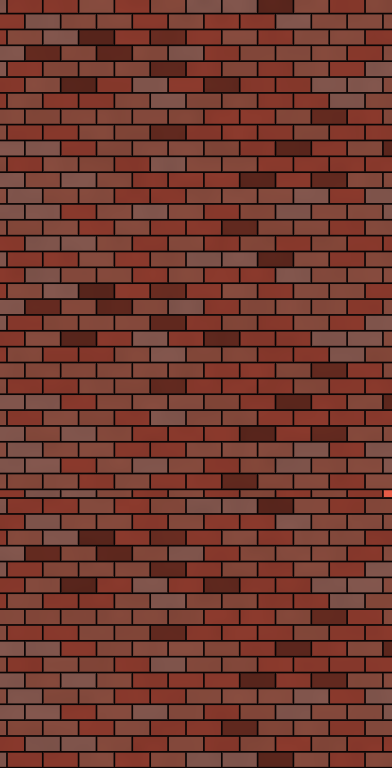
This pattern is drawn by a WebGL 2 fragment shader. Its source:

```glsl
#version 300 es
precision highp float;
// Running-bond brick wall, about 11 bricks across and 48 courses down.
// Each brick draws its tone from a hash that repeats every 16 courses;
// one thin cut course breaks the wall below the middle.

uniform vec2 u_resolution;
out vec4 fragColor;

// Sizes in canvas heights, vertical ones measured from the top.
const float ASPECT = 262.0 / 512.0;
const vec2 BRICK = vec2(0.04674, 0.02065);
const vec2 FIRST_JOINT = vec2(0.0091, 0.0177);
const float JOINT_WIDTH = 0.0022;
const float CUT_BOTTOM = 0.6484;   // lower edge of the cut course
const float CUT_AWAY = 0.0093;     // height missing from that course
const float CUT_ROW = 31.0;
const float ROW_PERIOD = 16.0;

const vec3 MORTAR = vec3(0.04, 0.02, 0.02);
const vec3 RED = vec3(0.53, 0.22, 0.17);
const vec3 BROWN = vec3(0.515, 0.275, 0.22);
const vec3 GREY = vec3(0.50, 0.33, 0.295);
const vec3 DARK = vec3(0.38, 0.16, 0.12);
const vec3 BRIGHT = vec3(0.90, 0.36, 0.28);

float hash(vec2 p) {
    vec3 q = fract(p.xyx * vec3(0.1031, 0.1030, 0.0973));
    q += dot(q, q.yzx + 33.33);
    return fract((q.x + q.y) * q.z);
}

float valueNoise(vec2 p) {
    vec2 cell = floor(p);
    vec2 f = fract(p);
    f = f * f * (3.0 - 2.0 * f);
    float low = mix(hash(cell), hash(cell + vec2(1.0, 0.0)), f.x);
    float high = mix(hash(cell + vec2(0.0, 1.0)), hash(cell + 1.0), f.x);
    return mix(low, high, f.y);
}

// Distance to the nearest joint of a regular series.
float jointDistance(float cells, float size) {
    float f = fract(cells);
    return min(f, 1.0 - f) * size;
}

// Fired clay tone: some dark, some grey, the rest brown or red.
vec3 brickTone(vec2 id) {
    float kind = hash(id + vec2(17.0, 5.0));
    float shade = hash(id + vec2(61.0, 43.0));
    vec3 tone = RED;
    if (kind < 0.13) tone = DARK * mix(0.9, 1.08, shade);
    else if (kind < 0.28) tone = GREY;
    else if (kind < 0.62) tone = mix(BROWN, GREY, 0.25 * shade);
    return tone * mix(0.98, 1.02, shade);
}

void main() {
    vec2 uv = gl_FragCoord.xy / u_resolution;
    vec2 wall = vec2(uv.x * ASPECT, 1.0 - uv.y);
    float pixel = 1.0 / u_resolution.y;

    // Courses: below the cut, skip the missing height.
    float y = wall.y + CUT_AWAY * step(CUT_BOTTOM, wall.y);
    float course = (y - FIRST_JOINT.y) / BRICK.y + 1.0;
    float row = floor(course);

    // Bricks: odd courses shift by half a brick.
    float along = (wall.x - FIRST_JOINT.x) / BRICK.x - 0.5 * mod(row, 2.0);
    float column = floor(along);

    // Clay with a faint soft mottling.
    vec3 color = brickTone(vec2(column + 2.0, mod(row, ROW_PERIOD)));
    color *= 0.975 + 0.05 * valueNoise(wall * 45.0);

    // One bright sliver at the right end of the cut course.
    if (row == CUT_ROW && column > 9.5) color = BRIGHT;

    // Mortar joints, including the edge of the cut course.
    float bed = min(jointDistance(course, BRICK.y), abs(wall.y - CUT_BOTTOM));
    // Just below the cut the skipped height leaves no second joint.
    float head = jointDistance(along, BRICK.x);
    float edge = 0.5 * JOINT_WIDTH - min(bed, head);
    float joint = clamp(edge / pixel + 0.5, 0.0, 1.0);

    fragColor = vec4(mix(color, MORTAR, joint), 1.0);
}
```
